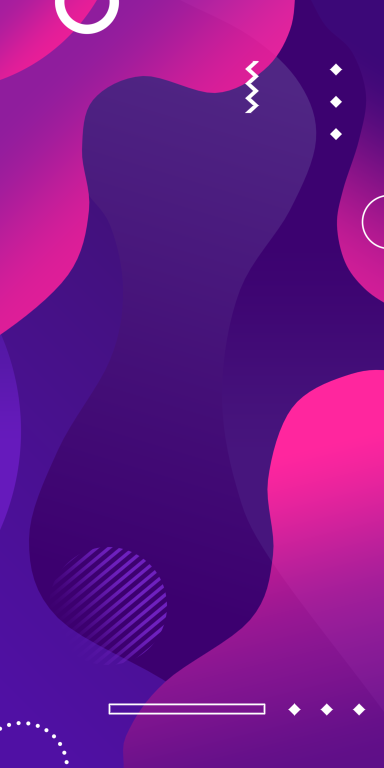
Write a Shadertoy shader that draws this background.

```glsl
// Abstract poster: flowing violet and pink waves with small white ornaments.
// Each wave border is an open spline whose signed distance masks a gradient;
// rings, diamonds, stripes and dots come from distance functions and repeats.

const int N = 12;

// Catmull-Rom point between b and c
vec2 spline(vec2 a, vec2 b, vec2 c, vec2 d, float t) {
    return b + 0.5 * t * (c - a + t * (2.0*a - 5.0*b + 4.0*c - d + t * (3.0*(b - c) + d - a)));
}

// Signed distance to a spline: positive where it passes below p an odd number of times
float wave(vec2 p, vec2 k[N]) {
    float nearest = 1e9, side = -1.0;
    vec2 a = k[1];
    for (int i = 0; i < N - 3; i++) {
        for (int j = 1; j <= 8; j++) {
            vec2 b = spline(k[i], k[i+1], k[i+2], k[i+3], float(j) / 8.0);
            vec2 e = b - a, v = p - a;
            vec2 r = v - e * clamp(dot(v, e) / dot(e, e), 0.0, 1.0);
            nearest = min(nearest, dot(r, r));
            if ((a.x > p.x) != (b.x > p.x) && a.y + e.y * v.x / e.x > p.y) side = -side;
            a = b;
        }
    }
    return side * sqrt(nearest);
}

// Smooth coverage, full where d is negative
float fill(float d) {
    float w = 270.0 / iResolution.x;
    return 1.0 - smoothstep(-w, w, d);
}

vec3 rgb(float r, float g, float b) { return vec3(r, g, b) / 255.0; }

float diamond(vec2 p) { return (abs(p.x) + abs(p.y) - 6.0) * 0.707; }

float box(vec2 p, vec2 halfSize) {
    vec2 q = abs(p) - halfSize;
    return length(max(q, 0.0)) + min(max(q.x, q.y), 0.0);
}

// All white shapes joined into one distance
float ornaments(vec2 p) {
    float d = abs(length(p - vec2(87, 2)) - 27.3) - 4.7;
    d = min(d, abs(length(p - vec2(389, 222)) - 26.5) - 0.8);
    d = min(d, abs(box(p - vec2(187, 709), vec2(77.5, 4.6))) - 0.9);

    // Zigzag stroke
    float zig = 248.0 + 8.0 * abs(2.0 * fract((p.y - 69.0) / 29.2 * 2.0 + 0.0) - 1.0);
    zig = 504.0 - zig;
    d = min(d, max(abs(p.x - zig) * 0.67 - 1.9, abs(p.y - 87.0) - 26.0));

    // Diamonds in a column and in a row
    for (int i = 0; i < 3; i++) {
        float shift = 32.3 * float(i);
        d = min(d, diamond(p - vec2(336, 69.5 + shift)));
        d = min(d, diamond(p - vec2(294.5 + shift, 709.5)));
    }

    // Ring of dots
    vec2 c = p - vec2(22, 768);
    float stepAngle = 6.28319 / 29.0;
    float a = atan(-c.y, c.x) - 0.13;
    a -= stepAngle * round(a / stepAngle);
    return min(d, length(length(c) * vec2(cos(a), sin(a)) - vec2(45, 0)) - 2.0);
}

void mainImage(out vec4 fragColor, in vec2 fragCoord) {
    // Canvas is 384 by 768 units, y pointing down
    vec2 uv = fragCoord / iResolution.xy;
    vec2 p = vec2(uv.x, 1.0 - uv.y) * vec2(384, 768);

    // Dark ground and the paler central wave
    float veil = fill(-wave(p, vec2[N](vec2(100, -50), vec2(165, -8), vec2(250, 36), vec2(300, 84),
        vec2(316, 140), vec2(290, 210), vec2(240, 290), vec2(222, 390), vec2(236, 485),
        vec2(272, 562), vec2(390, 720), vec2(480, 850))));
    vec3 ground = mix(rgb(60., 2., 112.), rgb(71., 21., 125.), smoothstep(230.0, 470.0, p.y));
    vec3 centre = mix(rgb(80., 38., 132.), rgb(60., 0., 111.), clamp((p.y - 0.3 * p.x) / 550.0, 0.0, 1.0));
    vec3 col = mix(centre, ground, veil);

    // Blue-violet wave on the left, with a brighter disc at the border
    float left = wave(p, vec2[N](vec2(60, 100), vec2(80, 180), vec2(110, 225), vec2(123, 290),
        vec2(110, 360), vec2(58, 450), vec2(29, 540), vec2(58, 618), vec2(175, 688),
        vec2(232, 755), vec2(400, 900), vec2(500, 1000)));
    vec3 indigo = mix(rgb(66., 17., 124.), rgb(80., 16., 164.), clamp((p.y - p.x - 100.0) / 600.0, 0.0, 1.0));
    col = mix(col, indigo, fill(left));
    vec3 violet = mix(rgb(84., 24., 165.), rgb(102., 26., 188.), smoothstep(330.0, 450.0, p.y));
    col = mix(col, violet, fill(length(p - vec2(-223, 431)) - 244.0));

    // Striped disc fading to the lower left
    vec2 s = p - vec2(108, 606);
    float across = dot(s, vec2(0.64, 0.77));
    float stripe = fill(abs(mod(across, 8.0) - 4.0) - 1.7) * fill(length(s) - 59.0);
    col = mix(col, rgb(110., 32., 190.), stripe * smoothstep(-65.0, 40.0, s.x - 0.5 * s.y));

    // Right wave, violet to pink
    float right = wave(p, vec2[N](vec2(270, -60), vec2(304, -12), vec2(325, 25), vec2(352, 52),
        vec2(366, 95), vec2(359, 140), vec2(343, 190), vec2(337, 225), vec2(345, 262),
        vec2(364, 288), vec2(390, 306), vec2(430, 325)));
    float warm = smoothstep(30.0, 300.0, p.y - 0.6 * (p.x - 345.0));
    col = mix(col, mix(rgb(60., 8., 120.), rgb(212., 30., 152.), warm), fill(-right));

    // Top wave and its corner disc
    float top = wave(p, vec2[N](vec2(300, -90), vec2(296, -20), vec2(290, 30), vec2(264, 70),
        vec2(215, 93), vec2(143, 76), vec2(93, 100), vec2(82, 150), vec2(89, 210),
        vec2(68, 275), vec2(-3, 337), vec2(-80, 375)));
    float diagonal = (p.x + p.y) * 0.707;
    vec3 pink = mix(rgb(143., 29., 157.), rgb(222., 30., 152.), smoothstep(80.0, 245.0, diagonal));
    col = mix(col, pink + 0.02 * veil, fill(-top));
    vec3 corner = mix(rgb(165., 30., 158.), rgb(232., 30., 152.), smoothstep(0.0, 75.0, diagonal));
    col = mix(col, corner, fill(length(p - vec2(-63, -95)) - 186.0));

    // Lower right wave, hot pink sinking into purple
    float low = wave(p, vec2[N](vec2(500, 400), vec2(400, 372), vec2(345, 376), vec2(292, 408),
        vec2(268, 480), vec2(273, 555), vec2(250, 620), vec2(165, 682), vec2(126, 736),
        vec2(110, 800), vec2(-20, 900), vec2(-100, 950)));
    float depth = p.y + 0.25 * p.x;
    vec3 hot = mix(rgb(255., 32., 152.), rgb(138., 22., 146.), smoothstep(490.0, 745.0, depth));
    hot = mix(hot, rgb(95., 15., 136.), smoothstep(700.0, 860.0, depth));
    col = mix(col, hot + 0.025 * veil, fill(low));

    fragColor = vec4(mix(col, vec3(1), fill(ornaments(p))), 1.0);
}
```
